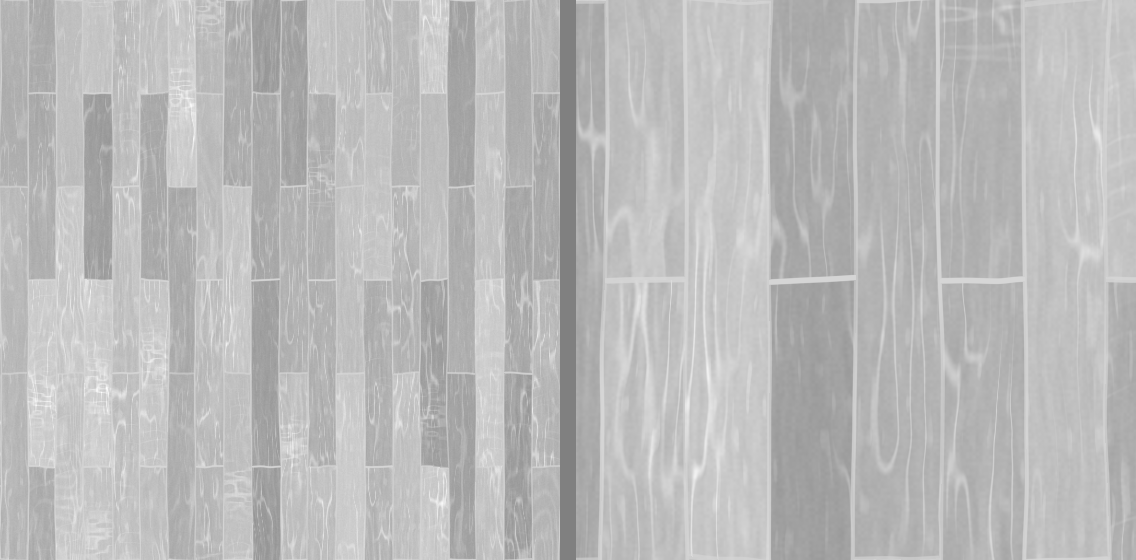
Left, the full canvas; right, a detail of the centre.
A Shadertoy shader for this texture:

```glsl
// Grey limewashed wood planks: 20 staggered columns, 3 boards high, with pale wavy joints.
const float COLUMNS = 20.0;
const float ROWS = 3.0;
const float TONE_DARK = 0.615;
const float TONE_LIGHT = 0.805;
const float JOINT_TONE = 0.84;
const float SIDE_HALF_WIDTH = 0.0012;
const float END_HALF_WIDTH = 0.0017;
const float EDGE_WOBBLE = 0.0065;
const float END_TILT = 0.06;
const float FIBRE_STRENGTH = 0.055;
const float VEIN_STRENGTH = 0.10;
const float FIGURE_STRENGTH = 0.035;
const float SAW_STRENGTH = 0.035;
const float KNOT_STRENGTH = 0.09;

float hash(vec2 p) {
    vec3 q = fract(p.xyx * 0.1031);
    q += dot(q, q.yzx + 33.33);
    return fract((q.x + q.y) * q.z);
}

float noise(vec2 p) {
    vec2 i = floor(p), f = fract(p);
    f = f * f * (3.0 - 2.0 * f);
    return mix(mix(hash(i), hash(i + vec2(1, 0)), f.x),
               mix(hash(i + vec2(0, 1)), hash(i + vec2(1, 1)), f.x), f.y);
}

// Bright crest along the mid level of the noise
float ridge(vec2 p) {
    return 1.0 - abs(2.0 * noise(p) - 1.0);
}

// Antialiased line from the distance to its centre
float line(float dist, float halfWidth, float pixel) {
    return 1.0 - smoothstep(halfWidth - pixel, halfWidth + pixel, abs(dist));
}

// Sideways drift of one long joint
float edgeDrift(float joint, float y) {
    float seed = mod(joint, COLUMNS) * 7.31;
    return EDGE_WOBBLE * (0.8 * noise(vec2(seed, y * 7.0)) + 0.2 * noise(vec2(seed + 90.0, y * 24.0)) - 0.5);
}

// Lightness added by the grain of one board
float woodGrain(vec2 uv, vec2 board, vec2 local) {
    vec2 seed = board * vec2(17.3, 41.7) + 5.0;
    float rough = mix(0.45, 1.25, hash(seed));
    vec2 knot = vec2(0.5, 0.2 + 0.6 * hash(seed + 3.0));
    float hasKnot = step(0.84, hash(seed + 4.0));
    vec2 toKnot = (local - knot) * vec2(1.6, 7.0);
    float nearKnot = hasKnot * exp(-dot(toKnot, toKnot));

    // Fibres bend gently, and more strongly beside a knot
    vec2 p = uv;
    p.x += 0.010 * (noise(uv * vec2(22.0, 9.0) + seed) - 0.5);
    p.x += 0.003 * (noise(uv * vec2(40.0, 45.0) + seed) - 0.5);
    p.x += 0.012 * nearKnot * toKnot.x;

    float fibre = 0.6 * noise(p * vec2(250.0, 16.0) + seed)
                + 0.4 * noise(p * vec2(430.0, 75.0) + seed) - 0.5;
    float patchy = smoothstep(0.3, 0.75, noise(uv * vec2(32.0, 11.0) + seed));
    float vein = smoothstep(0.80, 1.0, ridge(p * vec2(125.0, 15.0) + seed)) * patchy;
    float fleck = smoothstep(0.72, 0.95, noise(p * vec2(300.0, 50.0) + seed + 60.0));

    // Nested arches of growth rings
    float rings = noise(p * vec2(28.0, 4.5) + seed) * 55.0;
    float figure = pow(0.5 + 0.5 * sin(rings), 3.0) - 0.31;
    figure *= smoothstep(0.45, 0.9, hash(seed + 8.0)) * (0.5 + noise(p * vec2(160.0, 60.0)));

    // Faint curved saw marks across some boards
    float sweep = uv.y * 62.0 - 1.8 * local.x + 1.5 * local.x * local.x;
    float saw = ridge(vec2(local.x * 1.3, sweep) + seed);
    saw = smoothstep(0.78, 1.0, saw) * step(0.7, hash(seed + 9.0)) * noise(uv * vec2(45.0, 16.0));

    float scuff = nearKnot * smoothstep(0.55, 0.95, ridge(uv * vec2(55.0, 130.0) + seed));
    return rough * (FIBRE_STRENGTH * fibre + VEIN_STRENGTH * (vein - 0.08) + 0.045 * fleck)
         + FIGURE_STRENGTH * figure + SAW_STRENGTH * saw + KNOT_STRENGTH * scuff;
}

void mainImage(out vec4 fragColor, in vec2 fragCoord) {
    vec2 uv = fragCoord / iResolution.xy;
    float pixel = 0.75 / min(iResolution.x, iResolution.y);

    // Column from the nearest drifting joint
    float joint = floor(uv.x * COLUMNS + 0.5);
    float sideDist = uv.x - joint / COLUMNS - edgeDrift(joint, uv.y);
    float column = mod(sideDist < 0.0 ? joint - 1.0 : joint, COLUMNS);

    // Odd columns are shifted by half a board; board ends tilt slightly
    float across = uv.x * COLUMNS - column;
    float along = uv.y * ROWS + 0.5 * mod(column, 2.0);
    float endJoint = mod(floor(along + 0.5), ROWS);
    float tilt = hash(vec2(column + 30.0, endJoint)) - 0.5;
    along += END_TILT * 0.4 * tilt * (across - 0.5) + 0.006 * (noise(uv * 60.0) - 0.5);
    float endDist = (along - floor(along + 0.5)) / ROWS;
    vec2 board = vec2(column, mod(floor(along), ROWS));

    // Board tone with slow fading and grain
    float tone = mix(TONE_DARK, TONE_LIGHT, pow(hash(board * vec2(3.7, 11.9) + 21.0), 0.75));
    tone += 0.03 * (noise(uv * vec2(14.0, 5.0) + board * 9.0) - 0.5);
    tone += woodGrain(uv, board, vec2(across, fract(along)));
    tone += 0.022 * (noise(uv * 512.0) - 0.5);

    // Pale joints, unevenly filled
    float sideFill = 0.5 + 0.5 * noise(vec2(joint * 5.7, uv.y * 14.0));
    float endFill = mix(0.55, 1.0, hash(vec2(column, endJoint + 50.0)));
    float side = line(sideDist, SIDE_HALF_WIDTH, pixel) * sideFill;
    float end = line(endDist, END_HALF_WIDTH, pixel) * endFill;
    tone = mix(tone, max(tone, JOINT_TONE), max(side, end));

    fragColor = vec4(vec3(clamp(tone, 0.0, 1.0)), 1.0);
}
```
